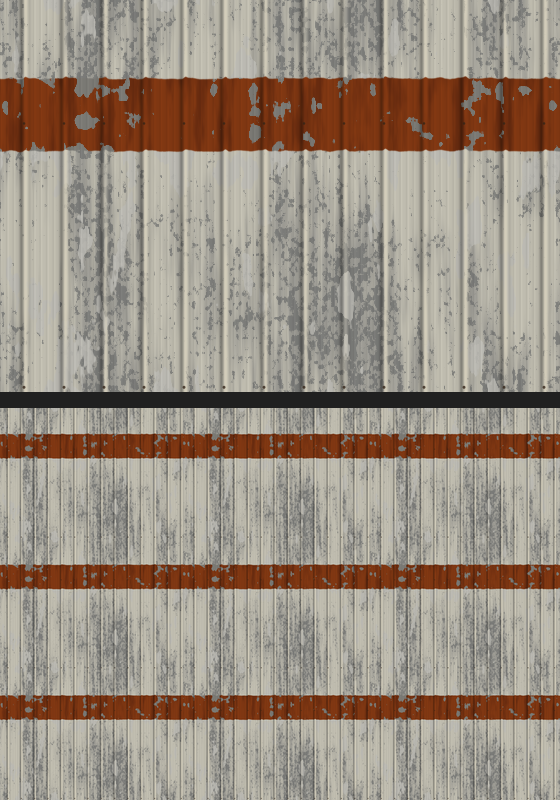
Top: one tile. Bottom: repeated 3 by 3.
Reproduce this texture procedurally as a WebGL 1 fragment shader.

```glsl
precision highp float;
uniform vec2 u_resolution;

const float PANELS = 14.0;
const float RIB_OFFSET = 0.6;
const float STRIPE_BOTTOM = 0.615;
const float STRIPE_TOP = 0.8;
const vec3 CREAM = vec3(0.75, 0.738, 0.685);
const vec3 IVORY = vec3(0.8, 0.775, 0.7);
const vec3 FADED = vec3(0.6, 0.595, 0.57);
const vec3 ZINC = vec3(0.43, 0.435, 0.43);
const vec3 PRIMER = vec3(0.73, 0.725, 0.7);
const vec3 RUST_RED = vec3(0.5, 0.215, 0.07);
const vec3 DARK_RED = vec3(0.37, 0.15, 0.055);
const vec3 BARE_METAL = vec3(0.48, 0.475, 0.455);
const vec3 SCREW = vec3(0.2, 0.14, 0.09);

float hash(vec2 p) {
  return fract(sin(dot(p, vec2(127.1, 311.7))) * 43758.5453);
}

// Value noise that wraps after a whole number of cells
float noise(vec2 uv, vec2 cells, float seed) {
  vec2 p = uv * cells;
  vec2 f = fract(p);
  vec2 a = mod(floor(p), cells);
  vec2 b = mod(a + 1.0, cells);
  f = f * f * (3.0 - 2.0 * f);
  float low = mix(hash(a + seed), hash(vec2(b.x, a.y) + seed), f.x);
  float high = mix(hash(vec2(a.x, b.y) + seed), hash(b + seed), f.x);
  return mix(low, high, f.y);
}

float fbm(vec2 uv, vec2 cells, float seed) {
  float sum = 0.0;
  float amplitude = 0.5333;
  for (int i = 0; i < 4; i++) {
    sum += amplitude * noise(uv, cells, seed);
    cells *= 2.0;
    seed += 17.3;
    amplitude *= 0.5;
  }
  return sum;
}

float bump(float x, float center, float width) {
  float t = (x - center) / width;
  return exp(-t * t);
}

// Shallow pressed lines between the ribs, lit from the left
float grooves(float x) {
  float shade = 0.0;
  for (int i = 0; i < 4; i++) {
    float center = 0.25 + 0.165 * float(i);
    shade += bump(x, center + 0.025, 0.02) - bump(x, center - 0.015, 0.022);
  }
  return shade;
}

// Cream paint worn through to zinc
vec3 wallPaint(vec2 uv, float streak, float panelWear) {
  float drift = fbm(uv, vec2(5.0, 3.0), 1.0);
  float grain = fbm(uv, vec2(170.0, 80.0), 3.0);
  float level = 0.5 + (drift - 0.5) + 0.9 * (streak - 0.5) + 0.3 * (panelWear - 0.5);
  level += 0.07 * cos(6.28318 * (uv.y - 0.05));
  vec3 color = mix(CREAM, FADED, smoothstep(0.3, 0.85, level));
  float speckle = smoothstep(0.0, 0.16, grain + 0.6 * level - 0.9);
  color = mix(color, ZINC, 0.72 * speckle);

  // Pale scrapes, densest just below the stripe
  float below = smoothstep(0.42, 0.6, uv.y) * (1.0 - step(STRIPE_TOP, uv.y));
  float scrape = fbm(uv, vec2(34.0, 9.0), 5.0) + 0.13 * below;
  return mix(color, PRIMER, 0.85 * smoothstep(0.69, 0.72, scrape));
}

// Red paint with flaked patches
vec3 stripePaint(vec2 uv, float streak, float panelWear) {
  float flake = fbm(uv, vec2(42.0, 26.0), 7.0);
  float tone = fbm(uv, vec2(56.0, 6.0), 9.0);
  float chip = 0.62 * flake + 0.28 * streak + 0.1 * panelWear;
  vec3 color = mix(RUST_RED, DARK_RED, 0.7 * smoothstep(0.45, 0.75, tone));
  return mix(color, BARE_METAL, smoothstep(0.595, 0.62, chip));
}

float stripeMask(vec2 uv, float rib, float soft) {
  float wobble = 0.008 * (fbm(uv, vec2(56.0, 1.0), 11.0) - 0.5);
  float y = uv.y + wobble - 0.004 * rib;
  return smoothstep(-soft, soft, y - STRIPE_BOTTOM) * smoothstep(-soft, soft, STRIPE_TOP - y);
}

float screwMask(vec2 p, float radius, float soft) {
  return 1.0 - smoothstep(radius - soft, radius + soft, length(p));
}

void main() {
  vec2 uv = gl_FragCoord.xy / u_resolution;
  float aspect = u_resolution.y / u_resolution.x;
  float along = uv.x * PANELS - RIB_OFFSET;
  float x = fract(along);
  float d = x - step(0.5, x);
  float panelWear = hash(vec2(mod(floor(along), PANELS), 3.0));
  float streak = fbm(uv, vec2(84.0, 4.0), 2.0);

  // Rib relief
  float ridge = bump(d, 0.04, 0.055);
  float shadow = bump(d, -0.065, 0.05);
  float light = 1.0 + 0.05 * ridge - 0.27 * shadow - 0.08 * bump(d, 0.14, 0.04);
  light += 0.045 * grooves(x) - 0.05 * smoothstep(0.6, 1.0, x);

  // Paint layers
  vec3 wall = wallPaint(uv, streak, panelWear);
  wall = mix(wall, IVORY, ridge * (0.85 - 0.5 * smoothstep(0.5, 0.75, streak)));
  vec3 stripe = stripePaint(uv, streak, panelWear);
  vec3 color = mix(wall, stripe, stripeMask(uv, ridge, 1.0 / u_resolution.y)) * light;

  // Screws along two rails
  float soft = 0.7 / u_resolution.x;
  float lower = screwMask(vec2(d / PANELS, (uv.y - 0.012) * aspect), 0.0026, soft);
  float upper = screwMask(vec2(d / PANELS, (uv.y - 0.685) * aspect), 0.0022, soft);
  color = mix(color, SCREW, 0.8 * max(lower, upper));
  gl_FragColor = vec4(color, 1.0);
}
```
